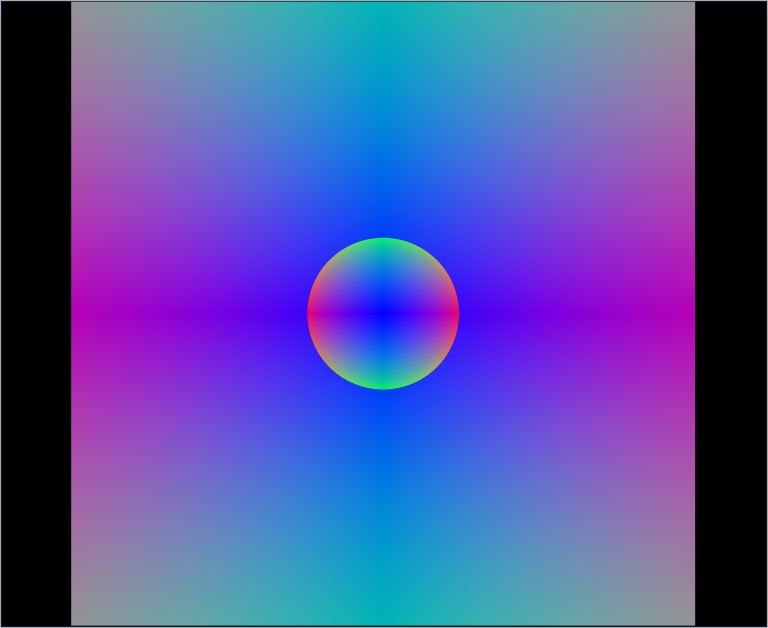
A WebGL 2 fragment shader for this texture map:

```glsl
#version 300 es
precision highp float;

uniform vec2 u_resolution;
out vec4 fragColor;

const vec2 VIEW_CENTER = vec2(-0.0013, 0.0006);
const float VIEW_HALF = 0.4968;
const float SILHOUETTE = 0.243;
const vec3 FRAME_COLOR = vec3(0.62, 0.68, 0.76);
const float FRAME_WIDTH = 0.0018;

// Signed distance to an axis-aligned box
float boxDistance(vec2 p, vec2 halfSize) {
    vec2 d = abs(p) - halfSize;
    return length(max(d, 0.0)) + min(max(d.x, d.y), 0.0);
}

// Coverage of a shape from its signed distance
float coverage(float dist, float pixel) {
    return clamp(0.5 - dist / pixel, 0.0, 1.0);
}

// Normal where a ray from the origin meets a sphere one unit ahead
vec3 sphereNormal(vec3 ray, float radius) {
    float disc = ray.z * ray.z - 1.0 + radius * radius;
    float t = ray.z - sqrt(max(disc, 0.0));
    return normalize(ray * t - vec3(0.0, 0.0, 1.0));
}

void main() {
    float pixel = 1.0 / u_resolution.y;
    vec2 p = (gl_FragCoord.xy - 0.5 * u_resolution) * pixel;
    vec2 local = p - VIEW_CENTER;

    // Ninety-degree view: directions become colors
    vec2 plane = local / VIEW_HALF;
    vec3 ray = normalize(vec3(plane, 1.0));
    vec3 color = abs(ray);

    // Sphere shaded by its absolute normal
    float radius = SILHOUETTE / sqrt(1.0 + SILHOUETTE * SILHOUETTE);
    vec3 normalColor = abs(sphereNormal(ray, radius));
    float disk = coverage(length(plane) - SILHOUETTE, pixel / VIEW_HALF);
    color = mix(color, normalColor, disk);

    // Square viewport on black
    color *= coverage(boxDistance(local, vec2(VIEW_HALF)), pixel);

    // Thin outer frame
    vec2 canvasHalf = 0.5 * u_resolution * pixel;
    float inside = coverage(boxDistance(p, canvasHalf - FRAME_WIDTH), pixel);
    color = mix(FRAME_COLOR, color, inside);

    fragColor = vec4(color, 1.0);
}
```
